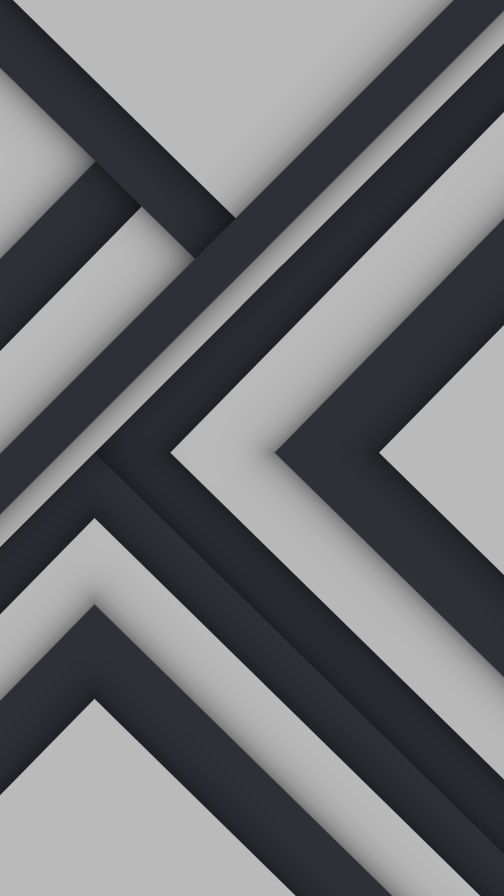
Write a Shadertoy shader that draws this background.

```glsl
// Layered paper: slate and grey chevrons, corners and diagonal strips.
// Sheets are painted back to front from signed distances; each one
// first darkens what lies beneath it with a soft shadow.

#define LIGHT vec3(0.73)
#define DARK vec3(0.18, 0.19, 0.22)
#define TILT 0.775           // angle of the sheet edges, in radians
#define SHADOW_DEPTH 0.36
#define SHADOW_REACH 0.016
#define RIGHT_TIP vec2(0.190, 0.4948)
#define RIGHT_STEP 0.1165
#define APEX_X 0.1055

// Coordinates across the rising (x) and falling (y) edges
vec2 edgeFrame(vec2 p) {
    float c = cos(TILT), s = sin(TILT);
    return vec2(c * p.x - s * p.y, s * p.x + c * p.y);
}

// Square corner opening right (side = 1) or down (side = -1)
float corner(vec2 p, vec2 tip, float side) {
    vec2 e = -edgeFrame(p - tip) * vec2(1.0, side);
    return length(max(e, 0.0)) + min(max(e.x, e.y), 0.0);
}

// Shade the surroundings of a sheet, then paint it
void sheet(inout vec3 color, float d, vec3 paint, float depth) {
    color *= 1.0 - depth * exp(-max(d, 0.0) / SHADOW_REACH);
    float pixel = 0.75 / iResolution.y;
    color = mix(paint, color, smoothstep(-pixel, pixel, d));
}

void mainImage(out vec4 fragColor, in vec2 fragCoord) {
    vec2 p = fragCoord / iResolution.y;
    float diagonal = (p.x - p.y + 1.0) * sqrt(0.5);
    vec3 color = LIGHT;

    // Upper left: rising band, then the falling band across it
    sheet(color, -edgeFrame(p - vec2(0.0, 0.7109)).x, DARK, SHADOW_DEPTH);
    sheet(color, -edgeFrame(p - vec2(0.0, 0.6081)).x, LIGHT, SHADOW_DEPTH);
    sheet(color, -edgeFrame(p - vec2(0.0, 0.9245)).y, DARK, SHADOW_DEPTH);
    sheet(color, -edgeFrame(p - vec2(0.0143, 1.0)).y, LIGHT, SHADOW_DEPTH);

    // Dark ground below the diagonal
    sheet(color, 0.432 - diagonal + 0.0 * p.x, DARK, 0.0);

    // Chevrons pointing left
    for (int i = 0; i < 3; i++) {
        vec2 tip = RIGHT_TIP + vec2(RIGHT_STEP * float(i), 0.0);
        sheet(color, corner(p, tip, 1.0), i == 1 ? DARK : LIGHT, SHADOW_DEPTH);
    }

    // Chevrons pointing up
    vec4 apexHeights = vec4(0.4948, 0.4219, 0.3255, 0.2201);
    for (int i = 0; i < 4; i++) {
        float d = corner(p, vec2(APEX_X, apexHeights[i]), -1.0);
        sheet(color, d, i % 2 == 0 ? DARK : LIGHT, SHADOW_DEPTH);
    }

    // Diagonal strips: narrow light one, then the dark one on top
    sheet(color, abs(diagonal - 0.4189) - 0.0129, LIGHT, 0.5 * SHADOW_DEPTH);
    sheet(color, abs(diagonal - 0.3821) - 0.0239, DARK, SHADOW_DEPTH);

    fragColor = vec4(color, 1.0);
}
```
